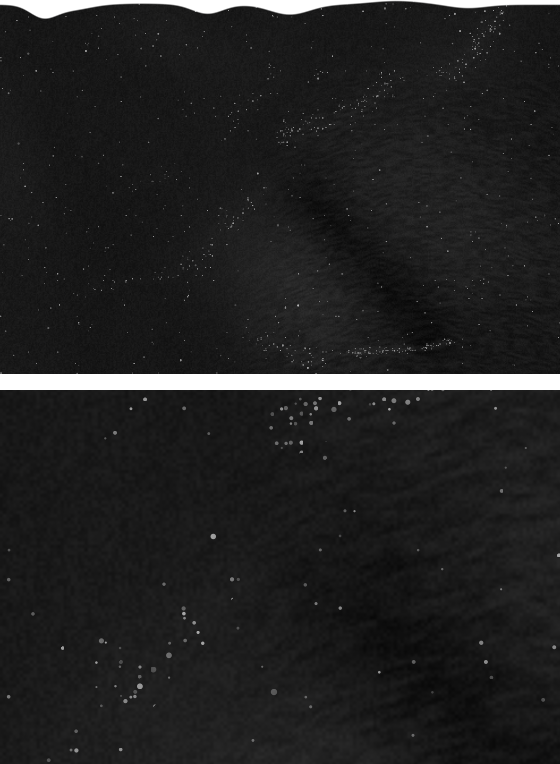
Top, the full canvas; bottom, a detail of the centre.
A Shadertoy shader for this texture:

```glsl
// Dusty black leather sheet with a wavy torn top edge on white.
// Soft light patches and wrinkled grain are layered noise; pale dust specks
// sit in jittered cells and gather along faint scuff strokes.

const vec3 PAPER = vec3(1.0);
const vec3 LEATHER_TINT = vec3(1.0, 1.0, 1.003);
const float LEATHER_BASE = 0.088;
const float DUST_BRIGHTNESS = 0.55;

float hash(vec2 p) {
    vec3 q = fract(vec3(p.xyx) * 0.1031);
    q += dot(q, q.yzx + 33.33);
    return fract((q.x + q.y) * q.z);
}

float noise(vec2 p) {
    vec2 i = floor(p), f = fract(p);
    f = f * f * (3.0 - 2.0 * f);
    return mix(mix(hash(i), hash(i + vec2(1, 0)), f.x),
               mix(hash(i + vec2(0, 1)), hash(i + vec2(1, 1)), f.x), f.y);
}

float fbm(vec2 p) {
    float sum = 0.0, amp = 0.5;
    for (int i = 0; i < 4; i++) {
        sum += amp * noise(p);
        p = p * 2.03 + 17.0;
        amp *= 0.5;
    }
    return sum;
}

float bell(float x, float center, float width) {
    float d = (x - center) / width;
    return exp(-d * d);
}

// Soft elliptical spot, turned by an angle
float patchSpot(vec2 p, vec2 center, vec2 size, float angle) {
    float c = cos(angle), s = sin(angle);
    vec2 d = p - center;
    d = vec2(c * d.x + s * d.y, c * d.y - s * d.x) / size;
    return exp(-dot(d, d));
}

// Soft line between two points
float stroke(vec2 p, vec2 a, vec2 b, float width) {
    vec2 ab = b - a;
    float t = clamp(dot(p - a, ab) / dot(ab, ab), 0.0, 1.0);
    return bell(length(p - a - ab * t), 0.0, width);
}

// Height of the torn edge: a level line with dips and one crest
float edgeHeight(float x) {
    float h = 0.987 - 0.032 * bell(x, 0.115, 0.05) - 0.014 * bell(x, 0.19, 0.07);
    h -= 0.024 * bell(x, 0.555, 0.058) + 0.026 * bell(x, 0.775, 0.075);
    h -= 0.009 * bell(x, 1.25, 0.07);
    return h + 0.010 * bell(x, 1.06, 0.10) + 0.003 * bell(x, 0.38, 0.10);
}

// Broad light and dark areas
float shading(vec2 p) {
    float s = 0.052 * patchSpot(p, vec2(0.80, 0.22), vec2(0.27, 0.16), -0.7);
    s += 0.040 * patchSpot(p, vec2(1.17, 0.45), vec2(0.33, 0.20), -0.5);
    s += 0.024 * patchSpot(p, vec2(0.46, 0.91), vec2(0.20, 0.10), -0.5);
    s += 0.018 * patchSpot(p, vec2(0.02, 0.55), vec2(0.10, 0.25), 0.3);
    s += 0.016 * patchSpot(p, vec2(1.25, 0.88), vec2(0.25, 0.12), 0.8);
    s -= 0.048 * stroke(p, vec2(0.84, 0.46), vec2(1.14, 0.12), 0.075);
    return s + 0.035 * (fbm(p * vec2(4.0, 3.0) + 5.0) - 0.45);
}

// Scuff strokes, where dust collects
float scuffs(vec2 p) {
    p += 0.03 * (vec2(noise(p * 9.0), noise(p * 9.0 + 31.0)) - 0.5);
    float s = 0.7 * stroke(p, vec2(1.21, 0.80), vec2(1.33, 0.97), 0.024);
    s += 0.5 * stroke(p, vec2(0.76, 0.63), vec2(1.03, 0.745), 0.028);
    s += 0.25 * stroke(p, vec2(0.60, 0.68), vec2(0.76, 0.77), 0.020);
    s += 0.25 * stroke(p, vec2(0.85, 0.795), vec2(1.20, 0.80), 0.014);
    s += 0.30 * stroke(p, vec2(0.52, 0.30), vec2(0.73, 0.53), 0.026);
    s += 0.35 * stroke(p, vec2(0.25, 0.23), vec2(0.48, 0.27), 0.016);
    s += 0.25 * stroke(p, vec2(0.30, 0.48), vec2(0.45, 0.55), 0.022);
    s += 0.45 * stroke(p, vec2(0.68, 0.12), vec2(0.86, 0.03), 0.026);
    s += 0.25 * stroke(p, vec2(1.18, 0.24), vec2(1.42, 0.28), 0.015);
    s += 0.25 * stroke(p, vec2(1.36, 0.40), vec2(1.50, 0.40), 0.010);
    s += 0.5 * stroke(p, vec2(0.82, 0.025), vec2(0.96, 0.05), 0.012);
    return s + 1.8 * stroke(p, vec2(0.96, 0.05), vec2(1.21, 0.08), 0.008);
}

// Short wrinkles along bent lines, strongest on the right
float wrinkles(vec2 p) {
    float x = p.x - 0.8;
    float bent = p.y - 0.35 * x + 0.45 * x * x + 0.012 * noise(p * 22.0);
    return noise(vec2(p.x * 52.0, bent * 155.0)) - 0.5;
}

// Round specks in a jittered grid; density is the chance per cell
float dust(vec2 p, float cells, float density, float pixel) {
    vec2 id = floor(p * cells);
    vec2 jitter = 0.35 + 0.3 * vec2(hash(id + 3.7), hash(id + 91.3));
    float d = length(fract(p * cells) - jitter) / cells;
    float radius = mix(0.18, 0.42, hash(id + 57.1)) / cells;
    float dotMask = 1.0 - smoothstep(radius - 0.5 * pixel, radius + 0.7 * pixel, d);
    return dotMask * step(hash(id), density) * mix(0.3, 1.0, hash(id + 12.9));
}

void mainImage(out vec4 fragColor, in vec2 fragCoord) {
    float pixel = 1.0 / iResolution.y;
    vec2 p = fragCoord * pixel;

    // Leather tone and grain
    float wrinkled = smoothstep(0.60, 0.90, p.x + 0.2 * (0.5 - p.y)) * smoothstep(0.95, 0.60, p.y);
    float tone = LEATHER_BASE + shading(p);
    float fine = noise(p * 330.0) - 0.5;
    float upright = noise(p * vec2(250.0, 80.0)) - 0.5;
    tone += 0.034 * fine + 0.016 * upright * (1.0 - wrinkled);
    tone += mix(0.008, 0.052, wrinkled) * wrinkles(p);

    // Scuffs and dust
    float scuff = scuffs(p);
    tone += 0.022 * scuff;
    float specks = dust(p, 230.0, 0.005 + 0.17 * scuff, pixel);
    specks = max(specks, dust(p + 7.3, 150.0, 0.0015 + 0.02 * scuff, pixel));
    tone = max(tone, 0.03) + DUST_BRIGHTNESS * specks;

    // Torn edge over white
    float edge = smoothstep(-pixel, pixel, p.y - edgeHeight(p.x));
    fragColor = vec4(mix(LEATHER_TINT * tone, PAPER, edge), 1.0);
}
```
